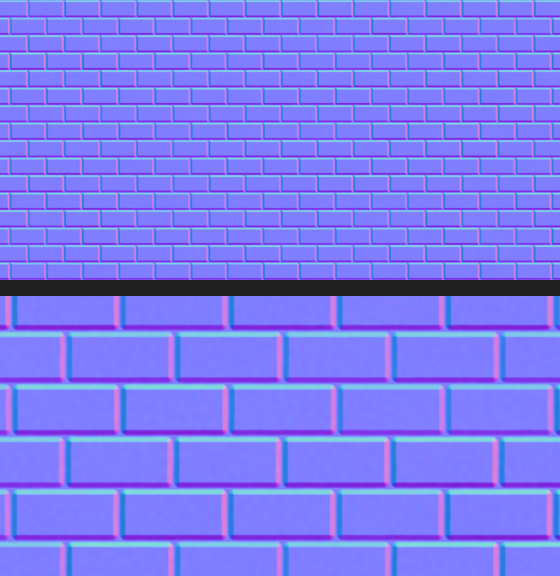
Top: the whole. Bottom: its middle third, enlarged.
A WebGL 1 fragment shader for this texture map:

```glsl
precision highp float;

uniform vec2 u_resolution;

const vec2 CANVAS = vec2(2.0, 1.0);      // canvas size in units of its height
const vec2 BRICK_COUNT = vec2(15.5, 16.0);
const float BOND_PHASE = 0.27;           // joint position in the lowest course
const float BOND_SHIFT = 0.5;            // shift between neighbouring courses
const float COURSE_JITTER = 0.006;       // random shift of a course, in bricks
const float MORTAR_HALF = 0.0004;
const float BEVEL = 0.0075;
const float BEVEL_TILT = 0.68;
const float BEVEL_FLATNESS = 0.5;        // lower values hold the tilt for longer
const float TILT_VARIATION = 0.12;
const float EDGE_WOBBLE = 0.0003;
const float WOBBLE_FREQUENCY = 45.0;
const float GRAIN_TILT = 0.05;
const float GRAIN_FREQUENCY = 110.0;
const float SWELL_TILT = 0.025;          // slow unevenness of the wall
const float SWELL_FREQUENCY = 9.0;
const vec2 FLAT_LEAN = vec2(0.0, -0.012);
const int SAMPLES = 4;                   // supersampling per axis
const float PI = 3.14159265;

float hash(vec2 p) {
    return fract(sin(dot(p, vec2(127.1, 311.7))) * 43758.55);
}

vec2 latticeGradient(vec2 cell) {
    float angle = 2.0 * PI * hash(cell);
    return vec2(cos(angle), sin(angle));
}

float gradientNoise(vec2 p) {
    vec2 i = floor(p);
    vec2 f = p - i;
    vec2 u = f * f * f * (f * (f * 6.0 - 15.0) + 10.0);
    vec2 e = vec2(1.0, 0.0);
    float a = dot(latticeGradient(i), f);
    float b = dot(latticeGradient(i + e.xy), f - e.xy);
    float c = dot(latticeGradient(i + e.yx), f - e.yx);
    float d = dot(latticeGradient(i + e.xx), f - e.xx);
    return mix(mix(a, b, u.x), mix(c, d, u.x), u.y);
}

// Two independent noise channels
vec2 noisePair(vec2 p) {
    return vec2(gradientNoise(p), gradientNoise(p + vec2(37.3, 71.9)));
}

// Sideways tilt of a rounded brick bevel; zero on the face and in the mortar
vec2 bevelTilt(vec2 p) {
    vec2 brickSize = CANVAS / BRICK_COUNT;
    vec2 grid = p / brickSize;
    float course = floor(grid.y);
    grid.x -= BOND_PHASE + BOND_SHIFT * mod(course, 2.0);
    grid.x -= COURSE_JITTER * (2.0 * hash(vec2(course, 5.0)) - 1.0);

    vec2 local = (fract(grid) - 0.5) * brickSize;
    vec2 corner = max(abs(local) - 0.5 * brickSize + MORTAR_HALF + BEVEL, 0.0);
    float reach = length(corner);
    vec2 outward = sign(local) * corner / max(reach, 0.00001);

    float arch = max(sin(PI * clamp(reach / BEVEL, 0.0, 1.0)), 0.00001);
    float slope = pow(arch, BEVEL_FLATNESS);
    float variation = 1.0 + TILT_VARIATION * (2.0 * hash(floor(grid)) - 1.0);
    return outward * slope * BEVEL_TILT * variation;
}

vec3 encodedNormal(vec2 p) {
    vec2 wobble = EDGE_WOBBLE * noisePair(p * WOBBLE_FREQUENCY);
    vec2 grain = GRAIN_TILT * noisePair(p * GRAIN_FREQUENCY);
    vec2 swell = SWELL_TILT * noisePair(p * SWELL_FREQUENCY);
    vec2 tilt = bevelTilt(p + wobble) + grain + swell + FLAT_LEAN;
    float facing = sqrt(max(1.0 - dot(tilt, tilt), 0.0));
    return 0.5 + 0.5 * vec3(tilt, facing);
}

void main() {
    // Average a grid of samples to smooth the thin bevels
    vec3 sum = vec3(0.0);
    for (int y = 0; y < SAMPLES; y++) {
        for (int x = 0; x < SAMPLES; x++) {
            vec2 offset = (vec2(float(x), float(y)) + 0.5) / float(SAMPLES) - 0.5;
            sum += encodedNormal((gl_FragCoord.xy + offset) / u_resolution * CANVAS);
        }
    }
    gl_FragColor = vec4(sum / float(SAMPLES * SAMPLES), 1.0);
}
```
